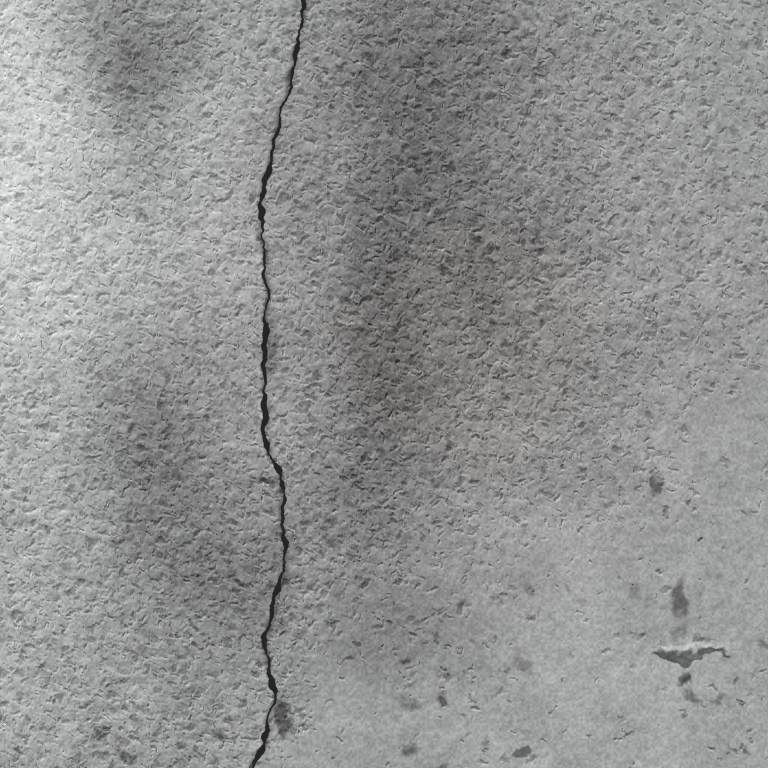
This texture is drawn by a three.js fragment shader. Its source:

```glsl
// Weathered grey concrete: soft stains, a pitted relief lit from above and a
// long vertical crack. Stains are Gaussian blobs, pits are jittered cells, and
// the crack is a piecewise path roughened with value noise.
varying vec2 vUv;

vec2 hash2(vec2 p) {
  vec3 q = fract(p.xyx * vec3(0.1031, 0.1030, 0.0973));
  q += dot(q, q.yzx + 33.33);
  return fract((q.xx + q.yz) * q.zy);
}

float noise(vec2 p) {
  vec2 i = floor(p), f = fract(p);
  f = f * f * (3.0 - 2.0 * f);
  return mix(mix(hash2(i).x, hash2(i + vec2(1, 0)).x, f.x),
             mix(hash2(i + vec2(0, 1)).x, hash2(i + 1.0).x, f.x), f.y);
}

float fbm(vec2 p) {
  float sum = 0.0, gain = 0.5;
  for (int i = 0; i < 4; i++) {
    sum += gain * noise(p);
    p = mat2(1.6, 1.2, -1.2, 1.6) * p + 7.3;
    gain *= 0.5;
  }
  return sum;
}

float blob(vec2 p, vec2 center, vec2 size) {
  vec2 d = (p - center) / size;
  return exp(-dot(d, d));
}

float ramp(float a, float b, float x) {
  return clamp((x - a) / (b - a), 0.0, 1.0);
}

// Depth of randomly sized pits, one per occupied cell
float pits(vec2 p, float density) {
  float depth = 0.0;
  vec2 cell = floor(p);
  for (int y = -1; y <= 1; y++) {
    for (int x = -1; x <= 1; x++) {
      vec2 id = cell + vec2(x, y);
      vec2 jitter = hash2(id), kind = hash2(id + 71.7);
      vec2 d = p - id - jitter;
      d.y += d.x * (jitter.x - 0.5);
      float radius = mix(0.2, 0.58, kind.y * kind.y);
      float pit = 1.0 - smoothstep(0.3, 1.1, length(d * vec2(0.85, 1.15)) / radius);
      depth = max(depth, pit * step(kind.x, density) * (0.4 + 0.6 * jitter.y));
    }
  }
  return depth;
}

// Pitting fades out toward the smooth lower right
float pitDensity(vec2 p) {
  float border = mix(-0.3, 0.1 + 0.6 * (p.x - 0.4), smoothstep(0.25, 0.45, p.x));
  float rough = smoothstep(-0.1, 0.2, p.y - border + 0.14 * (noise(p * 9.0) - 0.5));
  return mix(0.07, 0.9, rough) * (1.0 - 0.4 * smoothstep(0.68, 0.95, p.x));
}

float pitField(vec2 p) {
  float density = pitDensity(p);
  vec2 warped = p + 0.019 * (vec2(fbm(p * 95.0), fbm(p * 95.0 + 40.0)) - 0.47);
  return max(pits(warped * 74.0, density), 0.8 * pits(warped * 118.0 + 19.0, density * 0.75));
}

float height(vec2 p) {
  return 1.9 * fbm(p * 82.0) * (0.35 + 0.65 * pitDensity(p)) - 0.5 * pitField(p);
}

// Horizontal position of the crack at height y, from top to bottom
float crackPath(float y) {
  float x = 0.396 - 0.011 * ramp(1.0, 0.91, y) - 0.026 * ramp(0.91, 0.83, y)
    - 0.017 * ramp(0.83, 0.74, y) + 0.005 * ramp(0.70, 0.62, y)
    - 0.004 * ramp(0.55, 0.47, y) + 0.028 * ramp(0.44, 0.365, y)
    - 0.003 * ramp(0.34, 0.26, y) - 0.025 * ramp(0.25, 0.17, y)
    + 0.016 * ramp(0.165, 0.10, y) - 0.028 * ramp(0.09, 0.0, y);
  return x + 0.007 * (noise(vec2(y * 42.0, 3.0)) - 0.5) + 0.007 * (fbm(vec2(y * 120.0, 8.0)) - 0.47);
}

void main() {
  vec2 uv = vUv;
  vec2 p = uv + 0.09 * (vec2(fbm(uv * 6.0), fbm(uv * 6.0 + 30.0)) - 0.47);

  // Broad light and dark stains
  float tone = 0.607 + 0.18 * blob(p, vec2(0.0, 0.86), vec2(0.13, 0.3))
    + 0.07 * blob(p, vec2(0.1, 0.65), vec2(0.22, 0.2)) + 0.06 * blob(p, vec2(0.0, 0.25), vec2(0.13, 0.35))
    + 0.05 * blob(p, vec2(0.29, 0.83), vec2(0.08, 0.2)) + 0.03 * blob(p, vec2(0.85, 0.08), vec2(0.4, 0.25));
  tone -= 0.16 * blob(p, vec2(0.19, 0.93), vec2(0.07, 0.08)) + 0.13 * blob(p, vec2(0.21, 0.42), vec2(0.075, 0.14))
    + 0.11 * blob(p, vec2(0.3, 0.25), vec2(0.09, 0.11)) + 0.13 * blob(p, vec2(0.57, 0.88), vec2(0.15, 0.22))
    + 0.09 * blob(p, vec2(0.6, 0.6), vec2(0.16, 0.2)) + 0.09 * blob(p, vec2(0.49, 0.38), vec2(0.07, 0.18))
    + 0.08 * blob(p, vec2(0.52, 0.18), vec2(0.09, 0.06));
  tone -= 0.05 * smoothstep(0.44, 0.47, p.x) * (1.0 - smoothstep(0.48, 0.6, p.x)) * smoothstep(0.3, 0.45, uv.y);
  tone += 0.09 * (fbm(uv * 16.0) - 0.47);

  // Relief, pits and fine grain
  float relief = height(uv) - height(uv + vec2(-0.001, 0.0026));
  tone += 0.23 * clamp(relief, -0.6, 0.9) - 0.14 * pitField(uv);
  tone += 0.1 * (noise(uv * 350.0) - 0.5) + 0.1 * (fbm(uv * 125.0 + 60.0) - 0.47);
  vec2 ragged = uv + 0.022 * (vec2(fbm(uv * 75.0), fbm(uv * 75.0 + 12.0)) - 0.47);
  tone -= 0.2 * pits(ragged * 42.0 + 5.0, 0.13) * smoothstep(0.4, 0.1, uv.y);
  vec3 color = tone * mix(vec3(0.995, 1.0, 1.0), vec3(1.015, 0.995, 0.985), blob(p, vec2(0.6, 0.56), vec2(0.2)));

  // Tapered gouge with a lit lip, a scrape and small ragged scars
  vec2 g = ragged - vec2(0.9, 0.149);
  float under = -0.013 * (1.0 - smoothstep(0.0, 0.055, abs(g.x + 0.012)));
  float gash = smoothstep(under - 0.002, under + 0.002, g.y) * (1.0 - smoothstep(0.002, 0.006, g.y))
    * (1.0 - smoothstep(0.043, 0.053, abs(g.x)));
  float lip = blob(ragged, vec2(0.905, 0.158), vec2(0.05, 0.003));
  float scrape = blob(ragged, vec2(0.46, 0.571), vec2(0.042, 0.004));
  float scars = blob(ragged, vec2(0.885, 0.22), vec2(0.01, 0.022)) + blob(ragged, vec2(0.89, 0.118), vec2(0.009, 0.011))
    + blob(ragged, vec2(0.853, 0.37), vec2(0.009, 0.012)) + blob(ragged, vec2(0.345, 0.372), vec2(0.018, 0.004))
    + blob(ragged, vec2(0.577, 0.088), vec2(0.007, 0.012)) + blob(ragged, vec2(0.681, 0.02), vec2(0.01, 0.006));
  scars = smoothstep(0.15, 0.8, scars);
  color *= 1.0 - gash * (0.2 + 0.45 * fbm(uv * vec2(90.0, 160.0))) - 0.38 * scars;
  color += 0.12 * lip - scrape * vec3(0.10, 0.11, 0.12);
  color += 0.1 * blob(ragged, vec2(0.46, 0.578), vec2(0.04, 0.002));

  // Crack with a chipped shoulder, a thin dark core and a pale rim
  float side = uv.x - crackPath(uv.y);
  float width = 0.0007 + 0.005 * noise(vec2(uv.y * 30.0, 17.0)) * noise(vec2(uv.y * 95.0, 5.0));
  float chip = smoothstep(0.2, 0.6, blob(ragged, vec2(0.366, 0.065), vec2(0.013, 0.025)));
  chip = max(chip, 0.6 * blob(ragged, vec2(0.35, 0.55), vec2(0.009, 0.05)));
  float lean = 0.006 * (noise(vec2(uv.y * 26.0, 31.0)) - 0.5);
  float shoulder = exp(-pow(abs(side - lean) / 0.0045, 2.0)) * (0.3 + 0.7 * noise(uv * vec2(90.0, 60.0)));
  color *= 1.0 - 0.42 * max(shoulder, chip);
  color += 0.07 * exp(-pow(abs(side + 0.006) / 0.0025, 2.0)) * noise(uv * 70.0);
  color = mix(color, vec3(0.15, 0.145, 0.145), 1.0 - smoothstep(width - 0.0008, width + 0.0012, abs(side)));

  gl_FragColor = vec4(clamp(color, 0.0, 1.0), 1.0);
}
```
